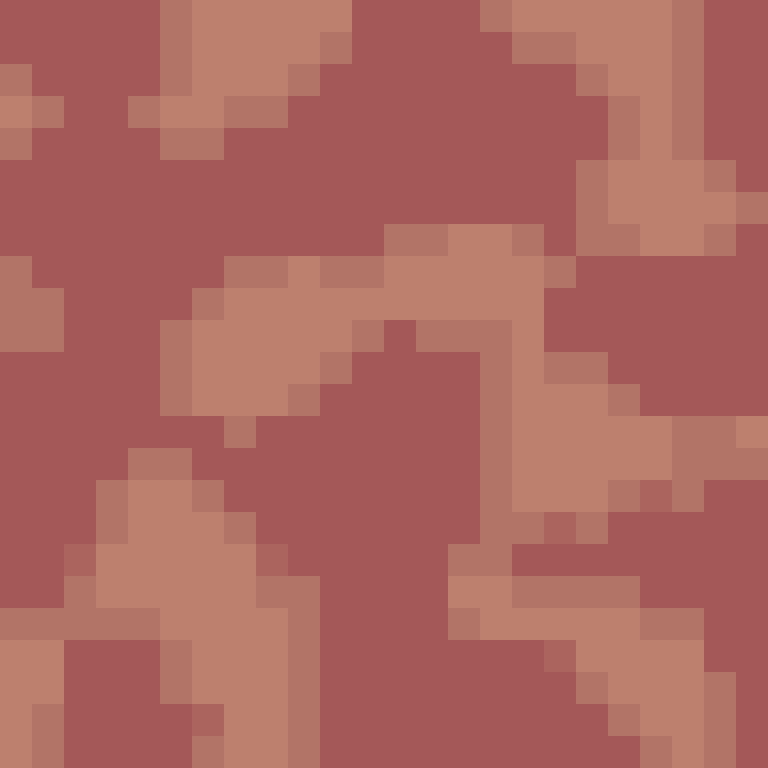
Write a WebGL 2 fragment shader that draws this texture.

```glsl
#version 300 es
precision highp float;

uniform vec2 u_resolution;
out vec4 fragColor;

const float TAU = 6.2831853;
const float GOLDEN_ANGLE = 2.3999632;
const float CELLS = 24.0;
const int WAVES = 28;
const vec2 WAVES_PER_CANVAS = vec2(3.15, 2.65);
const vec3 DARK = vec3(0.636, 0.346, 0.334);
const vec3 MIDDLE = vec3(0.700, 0.450, 0.410);
const vec3 LIGHT = vec3(0.738, 0.502, 0.444);

float hash(vec2 p) {
    vec3 q = fract(p.xyx * 0.1031);
    q += dot(q, q.yzx + 33.33);
    return fract((q.x + q.y) * q.z);
}

// Sum of waves in spread directions: height in x, slope per canvas in yz.
// The height has zero mean and unit deviation.
vec3 waveField(vec2 uv, float seed) {
    vec3 field = vec3(0.0);
    for (int i = 0; i < WAVES; i++) {
        float n = float(i);
        float angle = n * GOLDEN_ANGLE;
        float frequency = mix(0.55, 1.4, fract(n * 0.381966 + 0.2));
        vec2 k = TAU * frequency * WAVES_PER_CANVAS * vec2(cos(angle), sin(angle));
        float phase = dot(k, uv) + TAU * hash(vec2(n * 7.0 + 3.0, seed));
        field += vec3(cos(phase), -sin(phase) * k);
    }
    return field * sqrt(2.0 / float(WAVES));
}

// Approximate signed distance to the patch outline, in cells.
float outlineDistance(vec2 uv, float level) {
    vec3 field = waveField(uv, 17.0);
    return CELLS * (field.x - level) / max(length(field.yz), 0.001);
}

// Flat tone per cell: patch interior, rim, or ground.
vec3 cellColour(vec2 uv, float level) {
    vec2 cell = floor(uv * CELLS);
    float jitter = 0.3 * (hash(cell + 211.0) - 0.5);
    float d = outlineDistance((cell + 0.5) / CELLS, level) + jitter;
    vec3 rim = mix(MIDDLE, DARK, 0.5 * step(0.95, hash(cell + 503.0)));
    vec3 colour = mix(DARK, rim, step(-0.42, d));
    return mix(colour, LIGHT, step(0.42, d));
}

void main() {
    vec3 colour = vec3(0.0);

    // Four samples per pixel smooth the cell edges.
    for (int i = 0; i < 4; i++) {
        vec2 offset = vec2(i % 2, i / 2) * 0.5 - 0.25;
        colour += cellColour((gl_FragCoord.xy + offset) / u_resolution, 0.41);
    }
    fragColor = vec4(colour * 0.25, 1.0);
}
```
